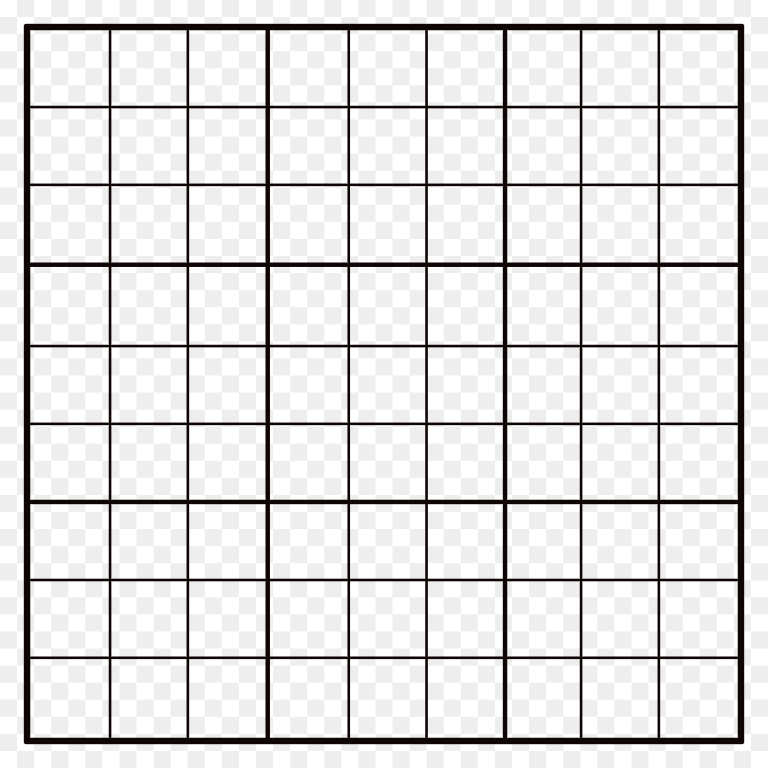
Write a Shadertoy shader that draws this pattern.

```glsl
// A nine by nine ruled grid in dark ink over a pale grey and white checkerboard.
// Each axis is three blocks of three cells with slightly uneven spacing; lines
// are antialiased distances: hairline cells, heavier blocks, heaviest frame.

const vec3 INK = vec3(0.06, 0.02, 0.015);
const vec3 CHECK_LIGHT = vec3(1.0);
const vec3 CHECK_DARK = vec3(0.933);

const float CHECKS = 45.0;         // checker squares across the canvas
const float FRAME_MIN = 0.0352;    // centre of the frame stroke
const float FRAME_MAX = 0.9648;
const float FRAME_HALF = 0.0042;   // half widths of the strokes
const float BLOCK_HALF = 0.0029;
const float CELL_HALF = 0.0017;
const float CORNER = 0.003;        // rounding of the frame's outer corners
const float MIDDLE_CELL = 0.1013;  // width of the second cell in a block

// Where each block begins and how wide its first cell is, per axis
const vec3 BLOCK_X = vec3(0.0352, 0.3486, 0.6576);
const vec3 FIRST_X = vec3(0.1081, 0.1055, 0.0990);
const vec3 BLOCK_Y = vec3(0.0352, 0.3447, 0.6536);
const vec3 FIRST_Y = vec3(0.1042, 0.1059, 0.1016);

float coverage(float dist, float pixel) {
    return clamp(0.5 - dist / pixel, 0.0, 1.0);
}

float boxDistance(vec2 p, float halfSize, float radius) {
    vec2 d = abs(p) - halfSize + radius;
    return length(max(d, 0.0)) + min(max(d.x, d.y), 0.0) - radius;
}

// Smoothed two-tone checkerboard: 1 on light squares, 0 on dark ones
float checker(vec2 p, float count, float pixel) {
    vec2 toEdge = abs(mod(p * count + 0.5, 2.0) - 1.0) - 0.5;
    vec2 side = clamp(2.0 * toEdge / (pixel * count), -1.0, 1.0);
    return 0.5 + 0.5 * side.x * side.y;
}

// Signed distance to the nearest ruled line along one axis
float ruledDistance(float t, vec3 blockStart, vec3 firstCell) {
    float dist = 1.0;
    for (int b = 0; b < 3; b++) {
        float first = blockStart[b] + firstCell[b];
        float second = first + MIDDLE_CELL;
        dist = min(dist, abs(t - blockStart[b]) - BLOCK_HALF);
        dist = min(dist, min(abs(t - first), abs(t - second)) - CELL_HALF);
    }
    return dist;
}

void mainImage(out vec4 fragColor, in vec2 fragCoord) {
    // Square canvas units, with y running down from the top
    float pixel = 1.0 / min(iResolution.x, iResolution.y);
    vec2 p = (fragCoord - 0.5 * iResolution.xy) * pixel + 0.5;
    p.y = 1.0 - p.y;

    // Background
    vec3 color = mix(CHECK_DARK, CHECK_LIGHT, checker(p, CHECKS, pixel));

    // Frame, filled between its outer and inner edges
    vec2 centered = p - 0.5 * (FRAME_MIN + FRAME_MAX);
    float frameSize = 0.5 * (FRAME_MAX - FRAME_MIN);
    float outer = boxDistance(centered, frameSize + FRAME_HALF, CORNER);
    float inner = boxDistance(centered, frameSize - FRAME_HALF, 0.0);
    float ink = coverage(max(outer, -inner), pixel);

    // Ruled lines, clipped to the frame
    float columns = ruledDistance(p.x, BLOCK_X, FIRST_X);
    float rows = ruledDistance(p.y, BLOCK_Y, FIRST_Y);
    ink = max(ink, coverage(max(min(columns, rows), outer), pixel));

    fragColor = vec4(mix(color, INK, ink), 1.0);
}
```
